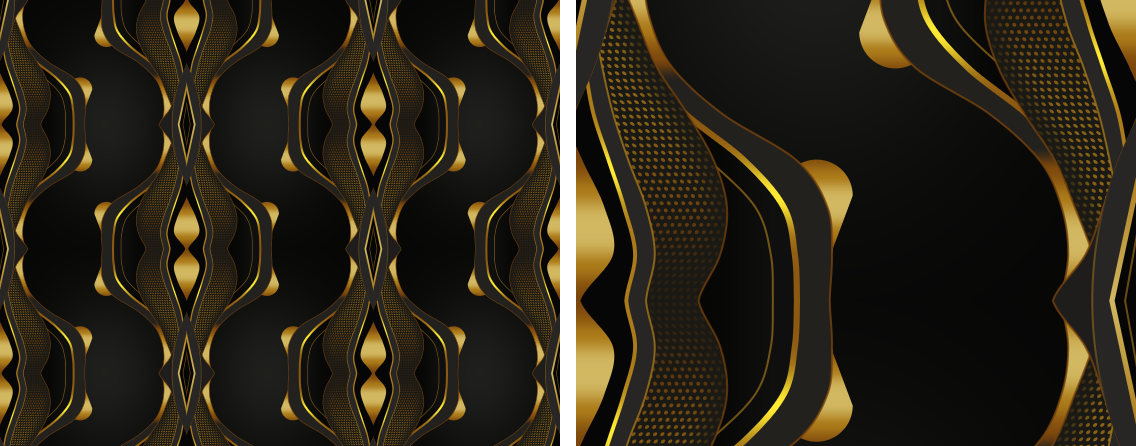
Left: the whole. Right: its middle third, enlarged.
This pattern is drawn by a Shadertoy shader. Its source:

```glsl
const float WIDTH = 768.0;          // design units across the canvas
const float COLUMN = 256.0;         // spacing of the columns
const float HALF_DROP = 170.667;    // waist to diamond, half the vertical period
const float KNOT = HALF_DROP / 8.0; // spacing of the profile knots
const float DOT_PITCH = 3.3;
const vec2 GLOW_SIZE = vec2(85.0, 110.0);
const float GLOW_OFFSET = 145.0;

const vec3 BLACK = vec3(0.025, 0.025, 0.023);
const vec3 CHARCOAL = vec3(0.155, 0.15, 0.14);
const vec3 PETAL_DARK = vec3(0.105, 0.098, 0.08);
const vec3 BRONZE = vec3(0.47, 0.26, 0.04);
const vec3 GOLD = vec3(0.67, 0.48, 0.10);
const vec3 PALE_GOLD = vec3(0.82, 0.72, 0.38);
const vec3 SPARK = vec3(1.0, 0.92, 0.2);

// Half widths from the waist to the diamond centre
const float BODY[9] = float[9](116., 117., 115., 101., 67., 44., 34., 31., 34.);
const float RING[9] = float[9](101., 100., 95., 77., 50., 28., 18., 10., 6.);
const float INNER_RING[9] = float[9](90., 89., 82., 61., 36., 20., 10., 5., 0.);
const float PETAL[9] = float[9](56., 66., 69., 63., 51., 37., 28., 20., 16.);
const float BAND[9] = float[9](32., 36., 32., 24., 17., 12., 8., 4., 0.);
const float CORE[9] = float[9](23., 27., 22., 15., 8., 4., 0., -6., -8.);
const float DROP[9] = float[9](2., 17., 13., 3., -6., -12., -18., -24., -30.);
const float WING[9] = float[9](-30., -22., -14., -6., -1., 8., 15., 23., 38.);

float pixel;

float profile(float k[9], float t) {
    float u = t / KNOT;
    int i = int(clamp(floor(u), 0.0, 7.0));
    float f = u - float(i);
    float a = k[max(i - 1, 0)], b = k[i], c = k[i + 1], d = k[min(i + 2, 8)];
    return b + 0.5 * f * (c - a + f * (2.0 * a - 5.0 * b + 4.0 * c - d + f * (3.0 * (b - c) + d - a)));
}

// Approximate signed distance to a profile, negative inside
float edge(float k[9], vec2 p) {
    float w = profile(k, p.y);
    float slope = profile(k, p.y + 1.0) - w;
    return (p.x - w) * inversesqrt(1.0 + slope * slope);
}

float fill(float d) { return clamp(0.5 - d / pixel, 0.0, 1.0); }
float stroke(float d, float w) { return fill(abs(d) - 0.5 * w); }
float peak(float t, float centre, float spread) {
    float d = (t - centre) / spread;
    return exp(-d * d);
}

vec3 metal(float v) {
    return mix(mix(BRONZE, GOLD, smoothstep(0.0, 0.5, v)), PALE_GOLD, smoothstep(0.45, 1.0, v));
}

float knob(vec2 p) {
    float h = clamp((48.0 - p.y) / 24.0, 0.0, 1.0);
    return length(p - vec2(110.0, mix(48.0, 24.0, h))) - mix(16.5, 7.5, h);
}

float rhombus(vec2 p, vec2 size) {
    return (p.x * size.y + p.y * size.x - size.x * size.y) / length(size);
}

// Staggered halftone that follows the petal outline
float halftone(vec2 p) {
    vec2 g = vec2(p.x - profile(PETAL, p.y), p.y) / DOT_PITCH;
    g.x += 0.5 * mod(floor(g.y), 2.0);
    return fill((length(fract(g) - 0.5) - 0.27) * DOT_PITCH);
}

vec3 backdrop(vec2 q) {
    vec2 d = abs(mod(q + vec2(COLUMN, 0.0), 2.0 * vec2(COLUMN, HALF_DROP)) - vec2(COLUMN, HALF_DROP));
    vec2 g = (d - vec2(GLOW_OFFSET, 0.0)) / GLOW_SIZE;
    return BLACK + vec3(0.095, 0.095, 0.088) * exp(-dot(g, g));
}

void mainImage(out vec4 fragColor, in vec2 fragCoord) {
    pixel = WIDTH / iResolution.x;
    vec2 q = vec2(fragCoord.x, iResolution.y - fragCoord.y) * pixel;

    // Mirrored half-drop cell: x from the axis, y from the waist
    float column = floor(q.x / COLUMN + 0.5);
    float shift = mod(column, 2.0) * HALF_DROP;
    vec2 p = abs(vec2(q.x - column * COLUMN, mod(q.y + shift, 2.0 * HALF_DROP) - HALF_DROP));
    vec2 s = vec2(p.x, HALF_DROP - p.y);
    vec3 col = backdrop(q);

    // Knobs and outer body, turning to metal at the neck
    col = mix(col, metal(peak(p.y, 44.0, 15.0)), fill(knob(p)));
    float body = edge(BODY, p);
    vec3 neck = metal(peak(p.y, 143.0, 22.0));
    col = mix(col, mix(CHARCOAL * 0.85, neck, smoothstep(100.0, 111.0, p.y)), fill(body));
    col = mix(col, BRONZE, 0.8 * stroke(body, 0.9));

    // Rings around the dark hollow
    float ring = edge(RING, p);
    float hollow = fill(ring) * step(p.y, 100.0);
    col = mix(col, BLACK + 0.035 * smoothstep(60.0, 95.0, p.x), hollow);
    float ringMask = step(p.y, 95.0);
    vec3 ringColor = mix(mix(BRONZE, GOLD, 0.4), SPARK, peak(p.y, 48.0, 15.0));
    col = mix(col, ringColor, ringMask * stroke(ring, 2.8));
    col = mix(col, GOLD, 0.65 * ringMask * stroke(edge(INNER_RING, p), 0.9));

    // Dotted petal
    float petal = edge(PETAL, p);
    float across = smoothstep(0.0, 14.0, -petal) * smoothstep(4.0, 45.0, p.y);
    vec3 dots = mix(BRONZE, GOLD, smoothstep(20.0, 90.0, p.y));
    vec3 petalColor = mix(PETAL_DARK, dots, halftone(p) * (0.15 + 0.6 * across));
    col = mix(col, petalColor, fill(petal));
    col = mix(col, BRONZE, 0.75 * stroke(petal, 0.9));

    // Smooth band, core and drop
    float band = edge(BAND, p), core = edge(CORE, p);
    col = mix(col, CHARCOAL, fill(band));
    col = mix(col, GOLD, 0.75 * stroke(band, 0.9));
    col = mix(col, BLACK, fill(core));
    col = mix(col, mix(GOLD, SPARK, peak(p.y, 60.0, 14.0)), stroke(core, 1.8));
    col = mix(col, metal(peak(p.y, 33.0, 20.0)), fill(edge(DROP, p)));

    // Winged diamond
    float wing = edge(WING, p);
    col = mix(col, CHARCOAL * 0.75, fill(wing));
    col = mix(col, BRONZE, 0.8 * stroke(wing, 0.9));
    float lens = length(s + vec2(160.0, 0.0)) - 180.0;
    col = mix(col, CHARCOAL, fill(lens));
    col = mix(col, GOLD, 0.5 * stroke(lens, 0.9) * smoothstep(60.0, 15.0, s.y));
    float frame = rhombus(s, vec2(11.0, 51.0));
    col = mix(col, BLACK, fill(frame));
    col = mix(col, mix(PALE_GOLD, GOLD, s.y / 60.0), stroke(frame, 2.4));
    col = mix(col, GOLD, 0.6 * stroke(rhombus(s, vec2(5.0, 28.0)), 0.9));

    fragColor = vec4(col, 1.0);
}
```
